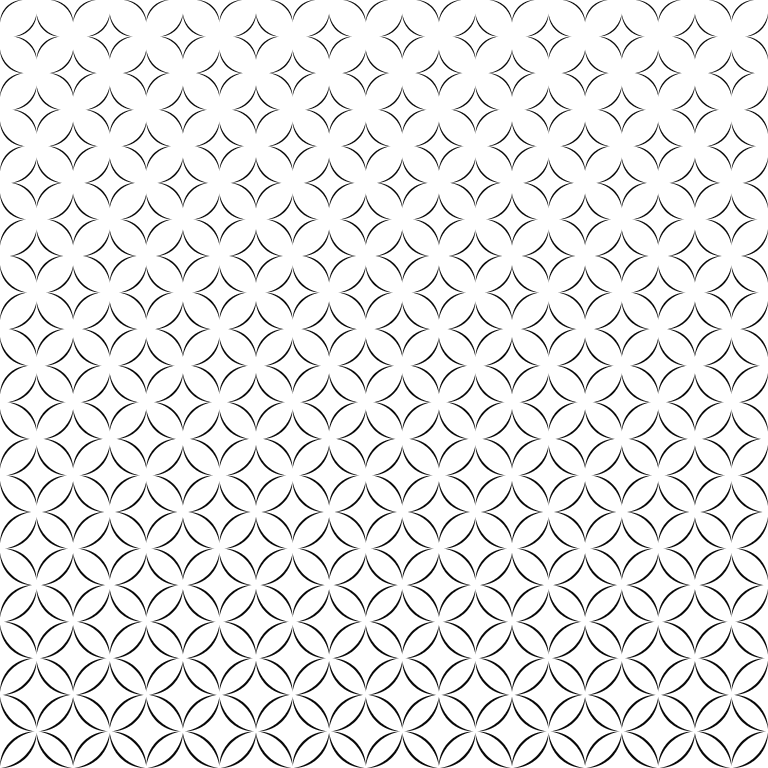
Write a WebGL 1 fragment shader that draws this pattern.

```glsl
precision highp float;
// Draws a staggered lattice of outlined four-point stars that grow towards the bottom.

uniform vec2 u_resolution;

const float GRID_ROWS = 21.0;       // star rows over the canvas
const float ARM_BOTTOM = 0.97;      // arm length, in row heights
const float ARM_TOP = 0.62;
const float STROKE_BOTTOM = 0.062;  // widest part of the outline, in row heights
const float STROKE_TOP = 0.036;
const vec3 PAPER = vec3(1.0);
const vec3 INK = vec3(0.03);

// Centre of the star whose diamond-shaped cell holds p
vec2 starCentre(vec2 p) {
  vec2 diagonal = vec2(p.x + p.y, p.x - p.y);
  vec2 cell = 2.0 * floor(diagonal * 0.5) + 1.0;
  return 0.5 * vec2(cell.x + cell.y, cell.x - cell.y);
}

// Signed distance to the disc through both arm tips that crosses
// the diagonal at the given distance from the star centre
float arcDistance(vec2 p, float arm, float waist) {
  float halfChord = arm * sqrt(0.5);
  float sagitta = halfChord - waist;
  float radius = (halfChord * halfChord + sagitta * sagitta) / (2.0 * sagitta);
  vec2 centre = vec2((waist + radius) * sqrt(0.5));
  return length(p - centre) - radius;
}

// Antialiased coverage of a signed distance
float coverage(float d, float pixel) {
  return clamp(0.5 - d / pixel, 0.0, 1.0);
}

void main() {
  vec2 p = gl_FragCoord.xy / u_resolution * GRID_ROWS;
  float pixel = GRID_ROWS / min(u_resolution.x, u_resolution.y);

  // Each star takes its size from its own row
  vec2 centre = starCentre(p);
  float height = clamp(centre.y / GRID_ROWS, 0.0, 1.0);
  float arm = mix(ARM_BOTTOM, ARM_TOP, height);
  float stroke = mix(STROKE_BOTTOM, STROKE_TOP, height);

  // Crescent between a tangent arc and a slightly flatter one
  vec2 quadrant = abs(p - centre);
  float waist = arm * (sqrt(2.0) - 1.0);
  float innerArc = coverage(arcDistance(quadrant, arm, waist), pixel);
  float outerArc = coverage(arcDistance(quadrant, arm, waist + stroke), pixel);
  float outline = clamp(innerArc - outerArc, 0.0, 1.0);

  gl_FragColor = vec4(mix(PAPER, INK, outline), 1.0);
}
```
